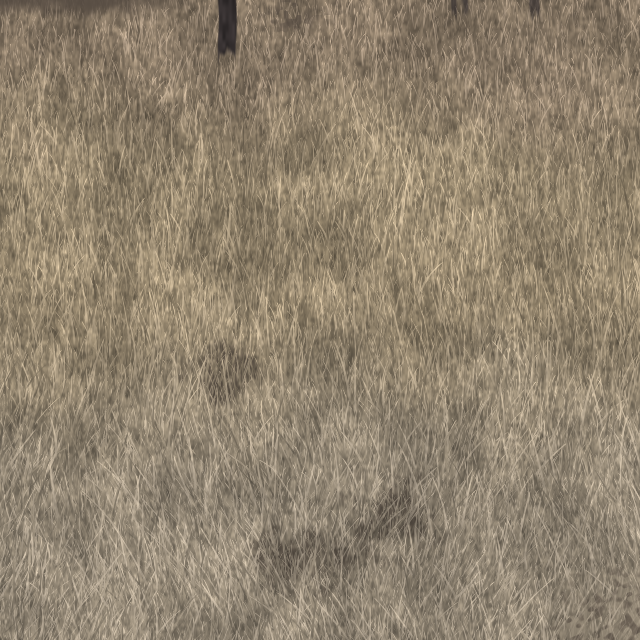
Give the GLSL for this texture, as a WebGL 1 fragment shader.

```glsl
precision highp float;
uniform vec2 u_resolution;

const int LAYERS = 17;
const float CELL_ASPECT = 0.24;
const vec3 FAR_BROWN = vec3(0.545, 0.482, 0.405);
const vec3 MID_STRAW = vec3(0.590, 0.530, 0.430);
const vec3 NEAR_GREY = vec3(0.570, 0.525, 0.455);
const vec3 SOIL = vec3(0.33, 0.29, 0.255);
const vec3 BARK = vec3(0.19, 0.17, 0.17);

vec4 hash4(vec2 p) {
  vec4 q = fract(p.xyxy * vec4(0.1031, 0.1030, 0.0973, 0.1099));
  q += dot(q, q.wzxy + 33.33);
  return fract((q.xxyz + q.yzzw) * q.zywx);
}

float noise(vec2 p) {
  vec2 i = floor(p), f = fract(p);
  f = f * f * (3.0 - 2.0 * f);
  float low = mix(hash4(i).x, hash4(i + vec2(1.0, 0.0)).x, f.x);
  float high = mix(hash4(i + vec2(0.0, 1.0)).x, hash4(i + 1.0).x, f.x);
  return mix(low, high, f.y);
}

float fbm(vec2 p) {
  p = mat2(0.8, 0.6, -0.6, 0.8) * p;
  return 0.54 * noise(p) + 0.29 * noise(p * 2.1 + 7.3) + 0.17 * noise(p * 4.3 + 19.1);
}

float nearness(float y) {
  return 1.0 - smoothstep(0.12, 0.55, y);
}

vec3 fieldColor(vec2 p) {
  float y = p.y + 0.2 * (fbm(p * 5.0) - 0.5);
  vec3 c = mix(NEAR_GREY, MID_STRAW, smoothstep(0.15, 0.6, y));
  return mix(c, FAR_BROWN, smoothstep(0.7, 0.95, y));
}

// Soft spot, 1 at its centre, with a ragged rim
float spot(vec2 p, vec2 center, vec2 radius, float ragged) {
  return 1.0 - smoothstep(0.2, 1.1, length((p - center) / radius) + ragged);
}

// One bent, tapering blade: x is coverage, y is height along the blade
vec2 blade(vec2 p, vec2 root, float height, float lean, float bend, float width, float px) {
  float t = (p.y - root.y) / height;
  float k = clamp(t, 0.0, 1.0);
  float slope = (lean + 2.0 * bend * k) / height;
  float d = abs(p.x - root.x - lean * k - bend * k * k) / sqrt(1.0 + slope * slope);
  float cover = 1.0 - smoothstep(-0.5 * px, 0.6 * px, d - width * (1.0 - 0.65 * k));
  float ends = smoothstep(0.0, 0.2, t) * (1.0 - smoothstep(0.93, 1.0, t));
  return vec2(cover * ends, k);
}

// Scatter one sheet of blades over the colour below
vec3 grassLayer(vec3 color, vec3 field, vec2 p, float depth, float seed, float px) {
  float size = mix(0.026, 0.115, depth);
  vec2 cell = vec2(CELL_ASPECT, 1.0) * size;
  vec2 shift = seed * vec2(0.37, 0.61);
  vec2 id = floor(p / cell + shift);
  for (int j = 0; j < 2; j++) {
    for (int i = -3; i <= 3; i++) {
      vec2 n = id + vec2(float(i), -float(j));
      vec4 r = hash4(n + seed * 17.3);
      vec4 s = hash4(n + seed * 29.7 + 51.0);
      vec2 root = (n + r.xy - shift) * cell;
      float limit = mix(1.25, 0.5, depth) + 0.25 * (s.w - 0.5);
      float near = nearness(root.y);
      float sway = sin(root.x * 8.0 + 2.0 * sin(root.y * 9.0) + 0.6);
      float lean = ((r.z - 0.5) * mix(0.34, 0.7, near) + 0.16 * near * sway) * size;
      float bend = (s.x - 0.5) * 0.4 * size;
      float height = size * mix(0.4, 1.0, s.y);
      float width = mix(0.0008, 0.0016, depth) * mix(0.6, 1.4, s.z);
      vec2 b = blade(p, root, height, lean, bend, width, px);
      float tone = mix(0.74, 1.35, r.w) + 0.24 * (b.y - 0.5);
      vec3 straw = field * tone + vec3(0.0, 0.004, 0.018) * smoothstep(1.0, 1.25, tone);
      float exists = 1.0 - smoothstep(limit - 0.04, limit, root.y);
      color = mix(color, straw, b.x * exists * 0.76);
    }
  }
  return color;
}

// Upright trunk whose foot sinks into the grass
float trunk(vec2 p, float x, float halfWidth, float foot, float px) {
  float edge = abs(p.x - x - 0.001 * sin(p.y * 60.0)) - halfWidth;
  float rise = p.y + 0.025 * (noise(vec2(p.x * 220.0, p.y * 30.0)) - 0.5);
  return (1.0 - smoothstep(-px, px, edge)) * smoothstep(foot - 0.008, foot + 0.012, rise);
}

void main() {
  vec2 p = gl_FragCoord.xy / u_resolution;
  float px = 1.0 / min(u_resolution.x, u_resolution.y);
  vec3 field = fieldColor(p);

  // Shaded thatch between the blades
  float fibre = noise(vec2(p.x * 210.0 + 5.0 * noise(p * 18.0), p.y * 60.0));
  vec3 color = field * mix(0.62, 1.14, 0.6 * fibre + 0.4 * noise(p * 110.0));

  // Bare hollows
  float rag = 1.7 * (fbm(p * 38.0) - 0.5);
  float hollow = spot(p, vec2(0.34, 0.42), vec2(0.07, 0.06), rag);
  hollow = max(hollow, spot(p, vec2(0.61, 0.19), vec2(0.07, 0.07), rag));
  hollow = max(hollow, spot(p, vec2(0.47, 0.13), vec2(0.09, 0.06), rag));
  color = mix(color, SOIL, 0.7 * hollow);

  // Blades from short and far to long and near
  for (int i = 0; i < LAYERS; i++) {
    float k = float(i);
    color = grassLayer(color, field, p, k / float(LAYERS - 1), k + 1.0, px);
  }

  // Clump shading and fine grain
  float clump = fbm(vec2(p.x * 15.0, p.y * 12.0) + 3.0);
  color *= mix(0.92, 1.12, smoothstep(0.2, 0.75, clump)) * (1.0 - 0.12 * hollow);
  color *= 0.89 + 0.22 * noise(vec2(p.x * 260.0, p.y * 170.0));

  // Leaf litter in the near corner
  float litter = spot(p, vec2(0.98, 0.02), vec2(0.13, 0.1), rag);
  float leaves = smoothstep(0.25, 0.6, noise(p * mat2(95.0, 50.0, -65.0, 125.0)));
  color = mix(color, mix(SOIL, NEAR_GREY, leaves), 0.6 * litter);

  // Dark treeline and trunks
  float brush = smoothstep(0.97, 1.0, p.y + 0.025 * (fbm(p * 40.0) - 0.5));
  color = mix(color, SOIL, brush * (1.0 - smoothstep(0.16, 0.34, p.x)) * 0.85);
  float twigs = spot(p, vec2(0.46, 0.98), vec2(0.07, 0.035), rag);
  color = mix(color, SOIL, 0.6 * twigs * smoothstep(0.4, 0.65, noise(p * 150.0)));
  float wood = trunk(p, 0.355, 0.014, 0.912, px);
  wood = max(wood, 0.7 * trunk(p, 0.709, 0.004, 0.975, px));
  wood = max(wood, 0.7 * trunk(p, 0.726, 0.005, 0.985, px));
  wood = max(wood, 0.7 * trunk(p, 0.835, 0.008, 0.976, px));
  color = mix(color, BARK * (0.8 + 0.5 * noise(p * vec2(200.0, 70.0))), wood);

  gl_FragColor = vec4(color, 1.0);
}
```
